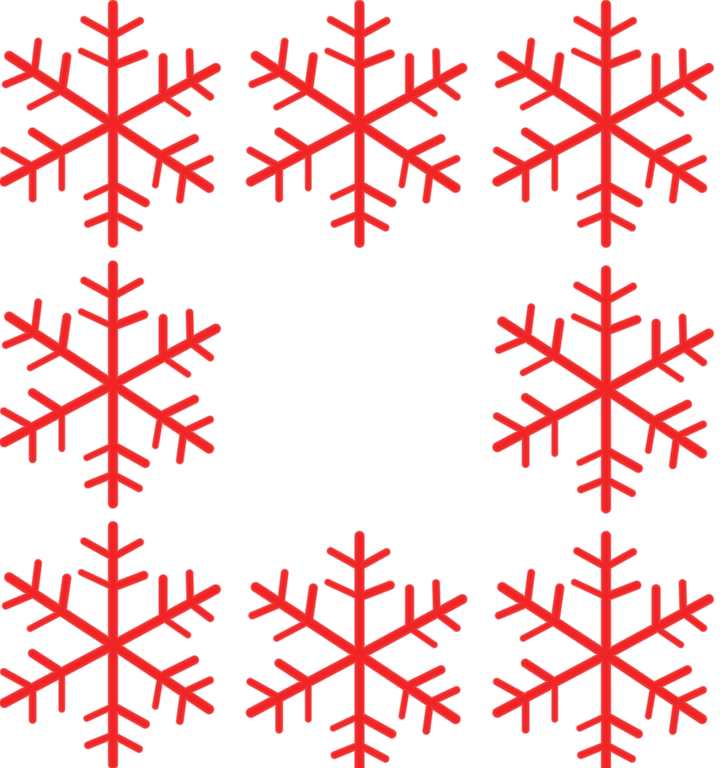
Write a Shadertoy shader that draws this pattern.

```glsl
// A ring of eight red snowflakes on white: a 3 x 3 grid with an empty centre.
// Each flake has six round-capped arms with two pairs of twigs, drawn as
// capsule distances; small per-arm deviations give a hand-drawn look.

const float CANVAS_HEIGHT = 768.0;   // design units, scaled to the canvas
const float COLUMN_PITCH = 246.5;
const vec2 FIRST_CENTRE = vec2(113.0, 644.2);
const vec3 PAPER = vec3(1.0);
const vec3 RED_CORE = vec3(0.94, 0.14, 0.14);
const vec3 RED_RIM = vec3(0.94, 0.19, 0.19);

// Per arm, counter-clockwise from the top: angle, length, twig joints
const vec4 ARM[6] = vec4[6](
    vec4( 90.0, 119.0, 58.0, 88.0), vec4(146.8, 124.0, 61.0, 94.0),
    vec4(208.0, 123.0, 58.0, 91.0), vec4(270.0, 119.0, 61.0, 90.0),
    vec4(326.3, 115.5, 57.0, 85.0), vec4( 28.5, 117.0, 57.0, 88.0));

// Per twig pair: left angle, left length, right angle, right length
const vec4 INNER_TWIGS[6] = vec4[6](
    vec4(65.0, 35.0, 69.0, 33.0), vec4(61.0, 36.0, 65.0, 34.0),
    vec4(62.0, 37.0, 61.0, 35.0), vec4(61.0, 37.0, 65.0, 29.0),
    vec4(60.0, 38.0, 66.0, 30.0), vec4(61.5, 39.0, 63.0, 30.0));
const vec4 OUTER_TWIGS[6] = vec4[6](
    vec4(61.0, 33.0, 61.0, 31.0), vec4(56.0, 31.0, 64.0, 31.0),
    vec4(62.0, 32.0, 57.0, 33.0), vec4(62.0, 29.5, 68.0, 27.0),
    vec4(58.5, 29.0, 64.0, 29.0), vec4(63.0, 30.0, 65.5, 25.0));

vec2 direction(float degrees) {
    float a = radians(degrees);
    return vec2(cos(a), sin(a));
}

// Distance to a round-capped stroke leaving the origin along dir
float stroke(vec2 p, vec2 dir, float len, float radius) {
    return length(p - dir * clamp(dot(p, dir), 0.0, len)) - radius;
}

// Two twigs spreading to either side of an arm
float twigPair(vec2 p, float armAngle, vec4 twigs, vec2 radii) {
    float left = stroke(p, direction(armAngle + twigs.x), twigs.y, radii.x);
    float right = stroke(p, direction(armAngle - twigs.z), twigs.w, radii.y);
    return min(left, right);
}

float snowflake(vec2 p) {
    float d = 1e4;
    for (int i = 0; i < 6; i++) {
        vec4 arm = ARM[i];
        vec2 dir = direction(arm.x);
        // One inner twig of each pair is bolder; the side flips halfway round
        vec2 innerRadii = i < 3 ? vec2(3.3, 4.5) : vec2(4.5, 3.3);
        d = min(d, stroke(p, dir, arm.y, 5.0));
        d = min(d, twigPair(p - dir * arm.z, arm.x, INNER_TWIGS[i], innerRadii));
        d = min(d, twigPair(p - dir * arm.w, arm.x, OUTER_TWIGS[i], vec2(3.8)));
    }
    return d;
}

// Distance to the flake of the nearest cell; the left column sits closer
float flakeRing(vec2 p) {
    float column = clamp(round((p.x - FIRST_CENTRE.x) / COLUMN_PITCH), 0.0, 2.0);
    float pitch = column < 0.5 ? 260.7 : 265.6;
    float row = clamp(round((FIRST_CENTRE.y - p.y) / pitch), 0.0, 2.0);
    if (column == 1.0 && row == 1.0) return 1e4;
    vec2 centre = FIRST_CENTRE + vec2(column * COLUMN_PITCH, -row * pitch);
    return snowflake(p - centre);
}

void mainImage(out vec4 fragColor, in vec2 fragCoord) {
    float unitsPerPixel = CANVAS_HEIGHT / iResolution.y;
    float d = flakeRing(fragCoord * unitsPerPixel);

    // Soft edge, never thinner than a pixel
    float soft = max(unitsPerPixel * 0.75, 1.1);
    float ink = 1.0 - smoothstep(-soft, soft, d);
    vec3 red = mix(RED_CORE, RED_RIM, smoothstep(-3.2, -1.8, d));
    fragColor = vec4(mix(PAPER, red, ink), 1.0);
}
```
